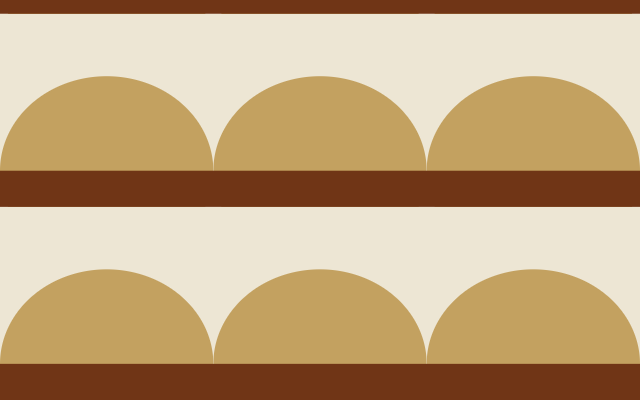
Write a WebGL 1 fragment shader that draws this pattern.

```glsl
precision highp float;
// Rows of gold half-ellipse domes standing on brown bands over a cream ground.

uniform vec2 u_resolution;

// Lengths are in dome widths.
const float COLUMNS = 3.0;
const float ROW_HEIGHT = 0.9053;
const float BAND_HEIGHT = 0.1695;
const vec2 DOME_RADII = vec2(0.5, 0.4430);

const vec3 CREAM = vec3(0.929, 0.902, 0.831);
const vec3 GOLD = vec3(0.765, 0.631, 0.376);
const vec3 BROWN = vec3(0.439, 0.208, 0.086);

// Coverage of a shape from its signed distance, one pixel wide.
float coverage(float dist, float pixel) {
  return clamp(0.5 - dist / pixel, 0.0, 1.0);
}

// Approximate signed distance to an ellipse centred on the origin.
float ellipseDistance(vec2 p, vec2 radii) {
  float scaled = length(p / radii);
  float slope = length(p / (radii * radii));
  return scaled * (scaled - 1.0) / max(slope, 1e-4);
}

// Signed distance to horizontal bands whose lower edges repeat every period.
float bandDistance(float y, float height, float period) {
  float fromCentre = mod(y + 0.5 * (period - height), period) - 0.5 * period;
  return abs(fromCentre) - 0.5 * height;
}

void main() {
  float pixel = COLUMNS / u_resolution.x;
  vec2 p = gl_FragCoord.xy * pixel;

  // Local position relative to the middle of each dome's base.
  vec2 local = vec2(fract(p.x) - 0.5, mod(p.y, ROW_HEIGHT) - BAND_HEIGHT);

  float dome = coverage(ellipseDistance(local, DOME_RADII), pixel);
  float band = coverage(bandDistance(p.y, BAND_HEIGHT, ROW_HEIGHT), pixel);

  // The bands cover the lower halves of the ellipses.
  vec3 color = mix(CREAM, GOLD, dome);
  color = mix(color, BROWN, band);
  gl_FragColor = vec4(color, 1.0);
}
```
